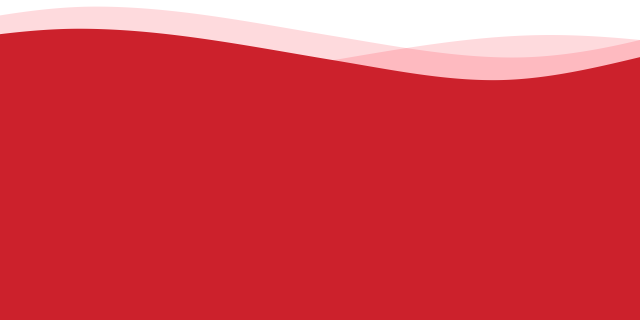
This background is drawn by a WebGL 2 fragment shader. Its source:

```glsl
#version 300 es
precision highp float;
// Layered waves along the top of a red field on white.
// Each crest is a smooth chain of cubic Hermite spans; two translucent
// pink layers multiply where they overlap, and opaque red covers them.

uniform vec2 u_resolution;
out vec4 outColor;

const vec3 WHITE = vec3(1.0);
const vec3 RED = vec3(0.80, 0.13, 0.173);
const vec3 PINK_TINT = vec3(0.998, 0.853, 0.868);

// Cubic span between two knots; a knot holds (x, depth below top, slope).
float hermite(float x, vec3 a, vec3 b) {
    float span = b.x - a.x;
    float t = clamp((x - a.x) / span, 0.0, 1.0);
    float s = 1.0 - t;
    float blend = t * t * (3.0 - 2.0 * t);
    return mix(a.y, b.y, blend) + span * t * s * (s * a.z - t * b.z);
}

// Wave through a crest and a trough, joined by a sloping middle knot.
float longWave(float x, vec3 start, vec3 crest, vec3 middle, vec3 trough, vec3 end) {
    if (x < crest.x) return hermite(x, start, crest);
    if (x < middle.x) return hermite(x, crest, middle);
    if (x < trough.x) return hermite(x, middle, trough);
    return hermite(x, trough, end);
}

// A single swell rising to its crest and easing away.
float swell(float x, vec3 start, vec3 crest, vec3 end) {
    return x < crest.x ? hermite(x, start, crest) : hermite(x, crest, end);
}

// Antialiased coverage of everything below an edge.
float below(float depth, float edge, float pixel) {
    return clamp((depth - edge) / pixel + 0.5, 0.0, 1.0);
}

void main() {
    // Canvas is two units wide and one unit high; depth grows downward.
    vec2 p = gl_FragCoord.xy / u_resolution * vec2(2.0, 1.0);
    float depth = 1.0 - p.y;
    float pixel = 1.0 / u_resolution.y;

    float redEdge = longWave(p.x,
        vec3(0.0, 0.1068, -0.12), vec3(0.2474, 0.0898, 0.0),
        vec3(1.0417, 0.1880, 0.165), vec3(1.5417, 0.2505, 0.0),
        vec3(2.0, 0.1785, -0.24));
    float pinkEdge = longWave(p.x,
        vec3(0.0, 0.0482, -0.16), vec3(0.2995, 0.0206, 0.0),
        vec3(1.0417, 0.1125, 0.165), vec3(1.6016, 0.1797, 0.0),
        vec3(2.0, 0.1250, -0.24));
    float swellEdge = swell(p.x,
        vec3(1.0417, 0.1880, -0.17), vec3(1.7188, 0.1094, 0.0),
        vec3(2.0, 0.1250, 0.10));

    // Translucent layers first, then the solid field.
    vec3 color = WHITE;
    color *= mix(WHITE, PINK_TINT, below(depth, swellEdge, pixel));
    color *= mix(WHITE, PINK_TINT, below(depth, pinkEdge, pixel));
    color = mix(color, RED, below(depth, redEdge, pixel));
    outColor = vec4(color, 1.0);
}
```
